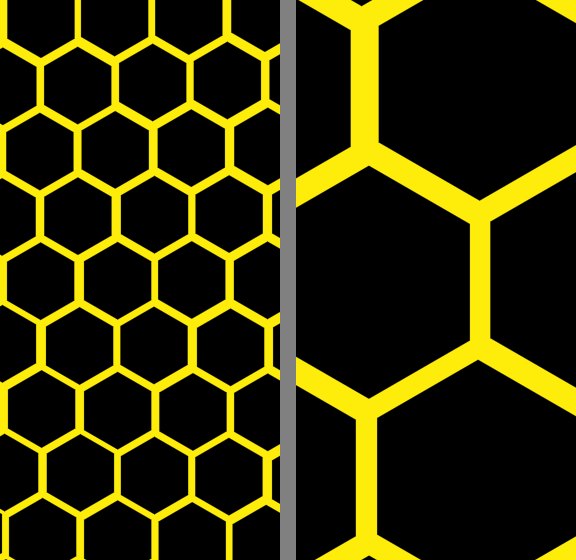
Left: the whole. Right: its middle third, enlarged.
Give the GLSL for this pattern, as a WebGL 2 fragment shader.

```glsl
#version 300 es
precision highp float;

#define COL_PITCH 0.2708
#define ROW_PITCH 0.2326
#define APOTHEM 0.1202
#define GRID_ORIGIN vec2(-0.0833, -0.0026)
#define ROW_DRIFT vec2(-0.0009, -0.00016)
#define COL_SHRINK 0.00029
#define ROW_FAN 0.008
#define ROW_STRETCH 0.00062
#define JITTER 0.0035
#define CELL_COLOR vec3(0.0)
#define WALL_COLOR vec3(0.995, 0.93, 0.045)

uniform vec2 u_resolution;
out vec4 fragColor;

vec2 hash22(vec2 p) {
    vec3 q = fract(vec3(p.xyx) * vec3(0.1031, 0.1030, 0.0973));
    q += dot(q, q.yzx + 33.33);
    return fract((q.xx + q.yz) * q.zy);
}

// Pointy-top hexagon
float hexagonDistance(vec2 p, float apothem) {
    p = abs(p);
    return max(p.x, dot(p, vec2(0.5, 0.8660254))) - apothem;
}

// Horizontal pitch narrows slightly away from the middle row
float columnPitch(float row) {
    return COL_PITCH - COL_SHRINK * row * row;
}

float rowStart(float row) {
    return row * (ROW_DRIFT.x + ROW_DRIFT.y * row)
         + 0.5 * mod(row, 2.0) * columnPitch(row);
}

// Rows fan apart to the right and toward the top
vec2 cellCenter(float col, float row) {
    float x = rowStart(row) + col * columnPitch(row);
    float y = row * (ROW_PITCH + ROW_FAN * x + ROW_STRETCH * row);
    vec2 offset = hash22(vec2(col, row) + 40.0) - 0.5;
    return vec2(x, y) + 2.0 * JITTER * offset;
}

// Distance to the nearest cell; equal cells leave uneven walls
float honeycombDistance(vec2 p) {
    float nearestRow = round(p.y / ROW_PITCH);
    float nearest = 1e3;
    for (int j = -1; j <= 1; j++) {
        float row = nearestRow + float(j);
        float nearestCol = round((p.x - rowStart(row)) / columnPitch(row));
        for (int i = -1; i <= 1; i++) {
            vec2 center = cellCenter(nearestCol + float(i), row);
            nearest = min(nearest, hexagonDistance(p - center, APOTHEM));
        }
    }
    return nearest;
}

void main() {
    // Canvas width is one unit, measured from the centre
    vec2 p = (gl_FragCoord.xy - 0.5 * u_resolution) / u_resolution.x;
    float pixel = 1.0 / u_resolution.x;

    float d = honeycombDistance(p - GRID_ORIGIN);
    float wall = smoothstep(-0.75 * pixel, 0.75 * pixel, d);
    fragColor = vec4(mix(CELL_COLOR, WALL_COLOR, wall), 1.0);
}
```
